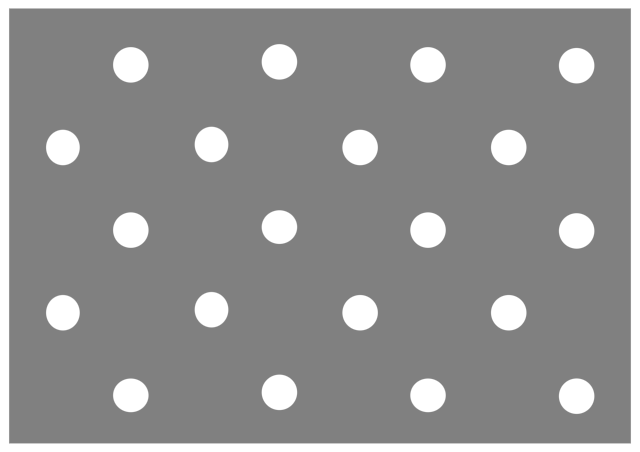
This pattern is drawn by a WebGL 2 fragment shader. Its source:

```glsl
#version 300 es
precision highp float;

uniform vec2 u_resolution;
out vec4 fragColor;

// Signed distance to an axis-aligned box.
float boxDistance(vec2 p, vec2 halfSize) {
    vec2 d = abs(p) - halfSize;
    return length(max(d, 0.0)) + min(max(d.x, d.y), 0.0);
}

// Approximate signed distance to an ellipse that is nearly round.
float ellipseDistance(vec2 p, vec2 radii) {
    return (length(p / radii) - 1.0) * min(radii.x, radii.y);
}

// Centre of a dot; rows count upward, odd rows are shifted left.
vec2 dotCentre(int row, int column) {
    float shifted = float(row % 2);
    vec2 centre = vec2(0.2044 - 0.1061 * shifted, 0.0885)
                + vec2(0.2322, 0.1291) * vec2(column, row);
    // The second column sits high, the last dot of even rows slightly low.
    if (column == 1) centre.y += 0.0047;
    if (column == 3) centre.y -= 0.0013 * (1.0 - shifted);
    return centre;
}

// Some dots are slightly narrowed or flattened.
vec2 dotRadii(int row, int column) {
    vec2 radii = vec2(0.0277);
    if (row % 2 == 1 && column < 2) radii.x = 0.0263;
    if (row == 0 && column % 2 == 0) radii.y = 0.0263;
    if (row == 2 && column == 1) radii.y = 0.0263;
    return radii;
}

void main() {
    // The canvas width is one unit.
    vec2 p = gl_FragCoord.xy / u_resolution.x;
    float soft = max(0.0011, 0.75 / u_resolution.x);
    vec3 grey = vec3(0.5);
    vec3 white = vec3(1.0);

    // Grey panel inside a white margin.
    float panel = boxDistance(p - vec2(0.5, 0.3532), vec2(0.4857, 0.3398));

    // Staggered rows of dots.
    float dots = 1.0;
    for (int row = 0; row < 5; row++) {
        for (int column = 0; column < 4; column++) {
            vec2 offset = p - dotCentre(row, column);
            dots = min(dots, ellipseDistance(offset, dotRadii(row, column)));
        }
    }

    float greyCover = smoothstep(soft, -soft, max(panel, -dots));
    fragColor = vec4(mix(white, grey, greyCover), 1.0);
}
```
